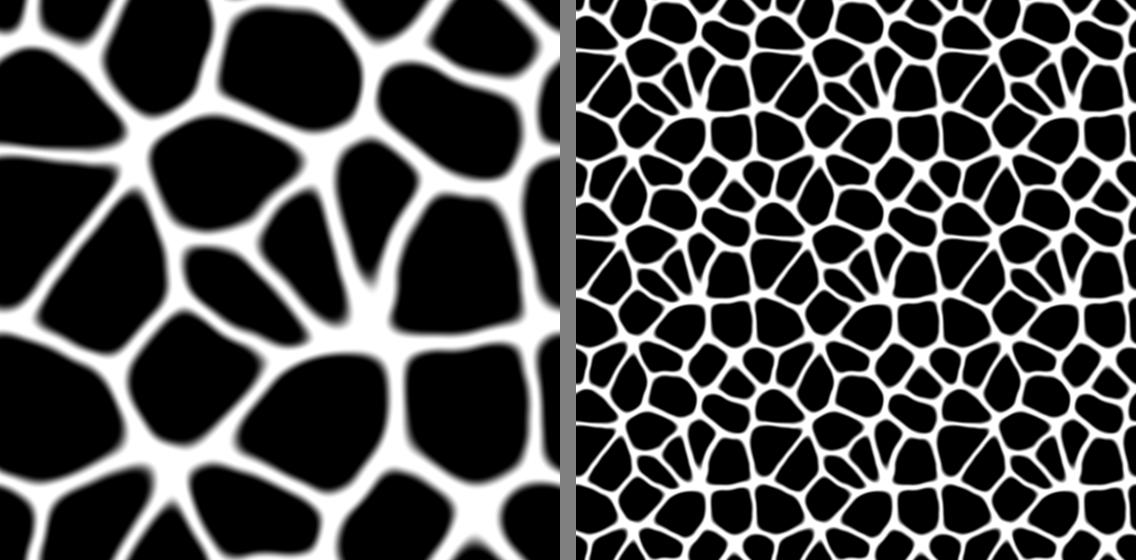
Left, the tile; right, the same tile 3 across and 3 down.
Give the GLSL for this pattern, as a Shadertoy shader.

```glsl
const vec2 GRID = vec2(4.0, 5.0);   // cells across and up the tile

vec2 hash2(vec2 p) {
    uvec2 q = uvec2(p) + 17u;
    uint n = q.x * 1597334677u ^ q.y * 3812015801u;
    n = (n ^ (n >> 15)) * 2246822519u;
    n = (n ^ (n >> 13)) * 3266489917u;
    n ^= n >> 16;
    return vec2(n & 65535u, n >> 16) / 65535.0;
}

// Smooth value noise in -1..1 that wraps after "period" lattice steps
vec2 wrapNoise(vec2 uv, float period) {
    vec2 p = uv * period, i = floor(p), f = fract(p);
    f = f * f * f * (f * (f * 6.0 - 15.0) + 10.0);
    vec2 a = hash2(mod(i, period) + period);
    vec2 b = hash2(mod(i + vec2(1, 0), period) + period);
    vec2 c = hash2(mod(i + vec2(0, 1), period) + period);
    vec2 d = hash2(mod(i + 1.0, period) + period);
    return 2.0 * mix(mix(a, b, f.x), mix(c, d, f.x), f.y) - 1.0;
}

// Jittered centre of a grid cell, in canvas units
vec2 cellCentre(vec2 cell) {
    return (cell + 0.04 + 0.92 * hash2(mod(cell, GRID))) / GRID;
}

// Distance to the cell walls, blended so that corners become round
float wallDistance(vec2 p) {
    vec2 home = floor(p * GRID), nearCell = home, toNear = vec2(9.0);
    for (int y = -2; y <= 2; y++)
    for (int x = -2; x <= 2; x++) {
        vec2 cell = home + vec2(x, y);
        vec2 r = cellCentre(cell) - p;
        if (dot(r, r) < dot(toNear, toNear)) {
            toNear = r;
            nearCell = cell;
        }
    }
    float rounding = 0.016, sum = 0.0;
    for (int y = -2; y <= 2; y++)
    for (int x = -2; x <= 2; x++) {
        if (x == 0 && y == 0) continue;
        vec2 r = cellCentre(nearCell + vec2(x, y)) - p;
        float d = dot(0.5 * (r + toNear), normalize(r - toNear));
        sum += exp(-d / rounding);
    }
    return -rounding * log(sum);
}

void mainImage(out vec4 fragColor, in vec2 fragCoord) {
    vec2 uv = fragCoord / iResolution.xy;

    // Bend the walls gently
    vec2 p = uv + 0.014 * wrapNoise(uv, 7.0) + 0.004 * wrapNoise(uv, 17.0);

    // Soft white walls of varying thickness around black cells
    float halfWidth = 0.0125 + 0.004 * wrapNoise(uv, 6.0).x;
    float d = wallDistance(p) - halfWidth;
    float white = 1.0 - smoothstep(-0.0105, 0.0105, d);

    fragColor = vec4(vec3(white), 1.0);
}
```
